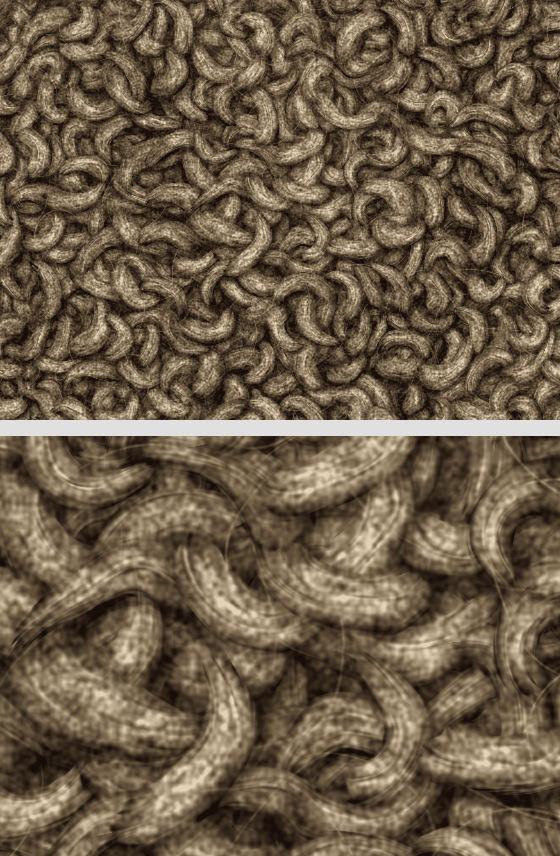
Top: the whole. Bottom: its middle third, enlarged.
This texture is drawn by a WebGL 1 fragment shader. Its source:

```glsl
precision highp float;
// Curly wool fleece: layered, overlapping locks of fibre with loose hairs on top.
uniform vec2 u_resolution;

#define LOCK_CELL 0.105    // grid spacing of locks, in canvas heights
#define LOCK_WIDTH 0.25    // half width of a lock, in cells
#define HAIR_CELL 0.15     // grid spacing of loose hairs
#define HAIR_WIDTH 0.014   // half width of a hair, in cells
#define WARP 0.016         // irregular bending of everything
#define SHADOW 0.6         // darkness cast beside a lock
#define STRAND 0.24        // contrast of coarse strands
#define FIBRE 0.36         // contrast of fine fibres
#define GRAIN 0.30         // contrast of sparkling grain
#define BRIGHTNESS 0.18    // tone at the rim of a lock

const vec3 DARK_BROWN = vec3(0.09, 0.05, 0.03);
const vec3 WOOL = vec3(0.45, 0.38, 0.28);
const vec3 PALE_WOOL = vec3(0.82, 0.75, 0.64);
const vec2 LIGHT = vec2(-0.45, 0.89);

vec2 hash2(vec2 p) {
  vec3 q = fract(p.xyx * vec3(0.1031, 0.1030, 0.0973));
  q += dot(q, q.yzx + 33.33);
  return fract((q.xx + q.yz) * q.zy);
}

float corner(vec2 cell, vec2 offset) {
  return dot(hash2(cell) * 2.0 - 1.0, offset);
}

// Gradient noise, roughly -1 to 1
float gradientNoise(vec2 p) {
  vec2 i = floor(p), f = p - i;
  vec2 u = f * f * f * (f * (f * 6.0 - 15.0) + 10.0);
  vec2 x = vec2(1.0, 0.0);
  float low = mix(corner(i, f), corner(i + x, f - x), u.x);
  float high = mix(corner(i + x.yx, f - x.yx), corner(i + 1.0, f - 1.0), u.x);
  return 1.7 * mix(low, high, u.y);
}

// Tapered spiral arc: x = along (-1..1), y = across (-1..1), z = rim distance
vec3 arcCoords(vec2 d, vec2 axis, float radius, float span, float width, float coil) {
  float angle = atan(dot(d, vec2(-axis.y, axis.x)), dot(d, axis));
  float along = clamp(angle / span, -1.6, 1.6);
  float across = (length(d) - radius * (1.0 + coil * along)) / (width * (1.0 - 0.3 * along));
  float e = along * along;
  return vec3(along, across, sqrt(across * across + e * e));
}

// Lays the lock of one cell over the tone beneath it
float addLock(float tone, vec2 p, vec2 cell, float layer) {
  vec2 seed = cell + layer * 71.0;
  vec2 place = hash2(seed), shape = hash2(seed + 19.7), look = hash2(seed + 43.1);
  vec2 middle = cell + 0.5 + (place - 0.5) * 0.5;

  // Locks left of the centre are combed sideways, the others curl freely
  vec2 fromComb = ((middle - layer * vec2(0.37, 0.61)) * LOCK_CELL - vec2(0.40, 0.47)) * vec2(2.3, 2.6);
  float combed = exp(-dot(fromComb, fromComb));
  float turn = 1.571 + 3.1416 * step(0.5, look.x) + (shape.x - 0.5) * mix(6.283, 1.3, combed);
  float straight = mix(shape.y * shape.y, 0.35 + 0.65 * shape.y, combed);
  float radius = mix(0.28, 1.1, straight);
  float halfLength = mix(0.64, 0.88, straight);
  float width = LOCK_WIDTH * mix(0.78, 1.12, look.y);

  vec2 axis = vec2(cos(turn), sin(turn));
  vec2 d = p - middle + axis * radius;
  vec3 arc = arcCoords(d, axis, radius, halfLength / radius, width, (place.x - 0.5) * 0.4);
  if (arc.z > 1.75) return tone;

  // Strands and fibres follow the arc
  float along = arc.x * halfLength;
  float strand = gradientNoise(vec2(along * 1.7, arc.y * 1.9) + place * 90.0);
  float fibre = gradientNoise(vec2(along * 4.5, arc.y * 4.6 + strand * 1.6) + shape * 90.0);
  float rim = arc.z + 0.13 * fibre;

  vec2 outward = d / max(length(d), 0.001) * sign(arc.y);
  float facing = dot(outward, LIGHT);
  float roundness = max(1.0 - rim * rim, 0.0);
  float wool = BRIGHTNESS + 0.58 * roundness + 0.17 * facing * min(abs(arc.y), 1.0);
  wool += STRAND * strand + FIBRE * fibre + 0.16 * (look.x - 0.5);
  wool *= 0.84 + 0.04 * layer;

  float shade = SHADOW * (0.65 - 0.35 * facing) * (1.0 - smoothstep(0.9, 1.6, rim));
  return mix(tone * (1.0 - shade), wool, 1.0 - smoothstep(0.86, 1.0, rim));
}

// Coverage by the thin loose hair of one cell
float hairCover(vec2 p, vec2 cell) {
  vec2 place = hash2(cell + 7.3), shape = hash2(cell + 29.9);
  float turn = shape.x * 6.283, radius = mix(0.35, 1.1, shape.y);
  vec2 axis = vec2(cos(turn), sin(turn));
  vec2 d = p - cell - 0.25 - place * 0.5 + axis * radius;
  vec3 arc = arcCoords(d, axis, radius, 0.75 / radius, HAIR_WIDTH, (place.y - 0.5) * 0.5);
  return (1.0 - smoothstep(0.0, 1.0, arc.z)) * (0.3 + 0.7 * place.x);
}

void main() {
  vec2 uv = gl_FragCoord.xy / u_resolution.y;
  vec2 bent = uv + WARP * vec2(gradientNoise(uv * 8.0), gradientNoise(uv * 8.0 + 37.0));

  // Shadowy underwool, then locks from the bottom layer to the top
  float tone = 0.24 + 0.3 * gradientNoise(bent * vec2(60.0, 90.0));
  for (int layer = 0; layer < 5; layer++) {
    float level = float(layer);
    vec2 p = bent / LOCK_CELL + level * vec2(0.37, 0.61);
    for (int y = -1; y <= 1; y++)
      for (int x = -1; x <= 1; x++)
        tone = addLock(tone, p, floor(p) + vec2(float(x), float(y)), level);
  }

  // Loose hairs
  for (int layer = 0; layer < 3; layer++) {
    vec2 p = bent / HAIR_CELL + float(layer) * vec2(40.37, 17.61);
    for (int y = -1; y <= 1; y++)
      for (int x = -1; x <= 1; x++)
        tone = mix(tone, 0.85, 0.42 * hairCover(p, floor(p) + vec2(float(x), float(y))));
  }

  // Sparkle and broad unevenness
  float grain = gradientNoise(uv * 185.0) + 0.5 * gradientNoise(uv * 95.0 + 11.0);
  tone += GRAIN * grain * (0.35 + 0.8 * clamp(tone, 0.0, 1.0));
  float broad = gradientNoise(uv * 2.3 + 5.0);
  tone = clamp(tone + 0.09 * broad, 0.0, 1.1);

  vec3 color = mix(DARK_BROWN, WOOL, min(tone * 2.0, 1.0));
  color = mix(color, PALE_WOOL, max(tone * 2.0 - 1.0, 0.0));
  gl_FragColor = vec4(color, 1.0);
}
```
